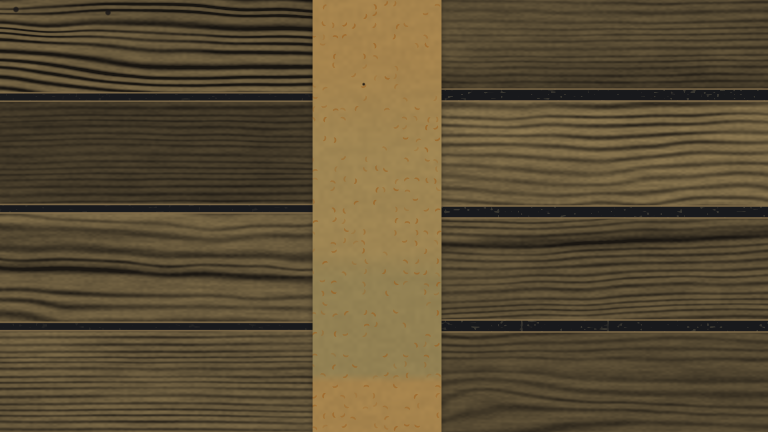
This texture is drawn by a WebGL 2 fragment shader. Its source:

```glsl
#version 300 es
precision highp float;
// Two columns of stained planks split by dark gaps, with a paper strip between.
// Each plank bends a ring pattern with noise and adds stretched fibre noise;
// the paper is a soft vertical gradient scattered with short curved fibres.

#define STRIP_LEFT 0.7235
#define STRIP_RIGHT 1.0220
#define GAP_HALF_LEFT 0.0098
#define GAP_HALF_RIGHT 0.0138
#define RIM_WIDTH 0.0013
#define FIBRE_AMOUNT 0.30
#define FLECK_CELLS 42.0
#define GAP_COLOR vec3(0.095, 0.098, 0.11)
#define RIM_COLOR vec3(0.54, 0.45, 0.30)
#define WOOD_COLOR vec3(1.0, 0.855, 0.55)

uniform vec2 u_resolution;
out vec4 outColor;

// Gap centres measured down from the top: left column, then right column
const vec3 GAPS_LEFT = vec3(0.2245, 0.4830, 0.7558);
const vec3 GAPS_RIGHT = vec3(0.2200, 0.4907, 0.7546);

// Per plank: tone, ring contrast, rings per height, warp
const vec4 PLANKS[8] = vec4[8](
    vec4(0.315, 0.40, 44.0, 0.030), vec4(0.245, 0.15, 66.0, 0.012),
    vec4(0.350, 0.25, 30.0, 0.045), vec4(0.355, 0.22, 64.0, 0.008),
    vec4(0.315, 0.13, 60.0, 0.014), vec4(0.390, 0.25, 38.0, 0.040),
    vec4(0.335, 0.18, 56.0, 0.020), vec4(0.290, 0.20, 32.0, 0.035));
const float SLOPES[8] = float[8](0.045, 0.0, 0.035, 0.0, 0.01, 0.02, -0.02, -0.01);

float hash(vec2 p) {
    vec3 q = fract(p.xyx * 0.1031);
    q += dot(q, q.yzx + 33.33);
    return fract((q.x + q.y) * q.z);
}

float noise(vec2 p) {
    vec2 i = floor(p), f = fract(p);
    f = f * f * (3.0 - 2.0 * f);
    return mix(mix(hash(i), hash(i + vec2(1, 0)), f.x),
               mix(hash(i + vec2(0, 1)), hash(i + vec2(1, 1)), f.x), f.y);
}

// Soft horizontal streak around a sloping centre line
float streak(vec2 p, float centre, float slope, float width) {
    float d = (p.y - centre - slope * p.x - 0.012 * (noise(p * 5.0) - 0.5)) / width;
    return exp(-d * d);
}

float disc(vec2 p, vec2 centre, float radius, float px) {
    return 1.0 - smoothstep(radius - px, radius + px, length(p - centre));
}

vec3 wood(vec2 p, int id) {
    vec4 plank = PLANKS[id];
    vec2 seed = vec2(float(id) * 17.3, float(id) * 9.1);
    float bend = noise(p * vec2(2.6, 6.0) + seed) - 0.5;
    bend += 0.35 * (noise(p * vec2(9.0, 16.0) + seed) - 0.5);
    float height = p.y - SLOPES[id] * p.x + plank.w * bend;

    // Swirl around a knot in the last plank
    vec2 knot = (p - vec2(1.13, 0.895)) * vec2(5.0, 13.0);
    if (id == 7) height += 0.055 * exp(-dot(knot, knot));

    // Growth rings, strength varying along the plank
    float wave = 0.5 + 0.5 * sin(6.2832 * (height * plank.z + noise(seed + height * 20.0)));
    float ring = wave * wave * (0.55 + 0.9 * noise(p * vec2(3.0, 11.0) + seed));
    float fibre = 0.6 * noise(p * vec2(16.0, 150.0) + seed) + 0.4 * noise(p * vec2(110.0, 230.0));
    float cloud = noise(p * vec2(3.0, 8.0) + seed + 40.0) - 0.5;
    float light = 1.0 + plank.y * (0.9 - 2.2 * ring) + FIBRE_AMOUNT * (fibre - 0.5) + 0.22 * cloud;

    // Individual dark bands
    if (id == 0) light -= 0.25 * streak(p, 0.0, 0.03, 0.05);
    if (id == 2) light -= 0.30 * streak(p, 0.545, 0.0, 0.013) * (1.0 - smoothstep(0.2, 0.6, p.x))
                        + 0.35 * streak(p, 0.615, 0.045, 0.012);
    if (id == 4) light -= 0.15 * smoothstep(0.12, 0.21, p.y);
    if (id == 6) light -= 0.45 * streak(p, 0.600, -0.032, 0.013);
    return WOOD_COLOR * plank.x * max(light, 0.3) + vec3(0.0, 0.0, 0.012);
}

vec3 paper(vec2 p, float px) {
    vec3 color = mix(vec3(0.65, 0.515, 0.30), vec3(0.625, 0.525, 0.325), smoothstep(0.1, 0.4, p.y));
    color = mix(color, vec3(0.575, 0.505, 0.325), smoothstep(0.56, 0.66, p.y));
    color = mix(color, vec3(0.65, 0.515, 0.30), smoothstep(0.86, 0.89, p.y));
    color *= 0.965 + 0.04 * noise(p * 90.0) + 0.03 * noise(p * vec2(14.0, 60.0));

    // One short arc per occupied cell, randomly turned
    vec2 cell = floor(p * FLECK_CELLS);
    vec2 q = fract(p * FLECK_CELLS) - 0.5 - 0.3 * (vec2(hash(cell), hash(cell + 31.0)) - 0.5);
    float angle = 6.2832 * hash(cell + 57.0);
    q = mat2(cos(angle), sin(angle), -sin(angle), cos(angle)) * q;
    float d = length(vec2(max(abs(q.x) - 0.18, 0.0), q.y + 1.4 * q.x * q.x));
    float fleck = (1.0 - smoothstep(0.02, 0.05 + px * FLECK_CELLS, d)) * step(0.52, hash(cell + 83.0));
    color = mix(color, vec3(0.62, 0.39, 0.14), fleck * (0.25 + 0.5 * hash(cell + 11.0)));
    return mix(color, vec3(0.14, 0.11, 0.08), disc(p, vec2(0.842, 0.195), 0.0028, px));
}

void main() {
    float px = 1.0 / u_resolution.y;
    vec2 p = vec2(gl_FragCoord.x, u_resolution.y - gl_FragCoord.y) * px;
    bool right = p.x > 0.5 * (STRIP_LEFT + STRIP_RIGHT);
    vec3 gaps = right ? GAPS_RIGHT : GAPS_LEFT;
    float gapHalf = right ? GAP_HALF_RIGHT : GAP_HALF_LEFT;

    // Planks and nail holes
    int row = int(dot(step(gaps, vec3(p.y)), vec3(1.0)));
    vec3 color = wood(p, row + (right ? 4 : 0));
    float nails = max(disc(p, vec2(0.037, 0.022), 0.006, px), disc(p, vec2(0.25, 0.029), 0.006, px));
    color = mix(color, vec3(0.10, 0.09, 0.09), 0.85 * nails);

    // Dark gaps with pale rims and faint specks
    vec3 away = abs(vec3(p.y) - gaps);
    float edge = min(away.x, min(away.y, away.z)) - gapHalf;
    float speck = smoothstep(0.78, 0.95, noise(p * vec2(130.0, 210.0)));
    vec3 gap = GAP_COLOR + (right ? 0.13 : 0.05) * speck * vec3(1.0, 0.9, 0.6);
    color = mix(color, gap, 1.0 - smoothstep(-px, px, edge));
    color = mix(color, RIM_COLOR, 0.85 * (1.0 - smoothstep(0.0, RIM_WIDTH + px, abs(edge))));

    // Paper strip with a slight shade at its borders
    float outside = max(STRIP_LEFT - p.x, p.x - STRIP_RIGHT);
    color *= 1.0 - 0.22 * exp(-max(outside, 0.0) * 220.0);
    color = mix(color, paper(p, px), 1.0 - smoothstep(-0.6 * px, 0.6 * px, outside));
    outColor = vec4(color, 1.0);
}
```
